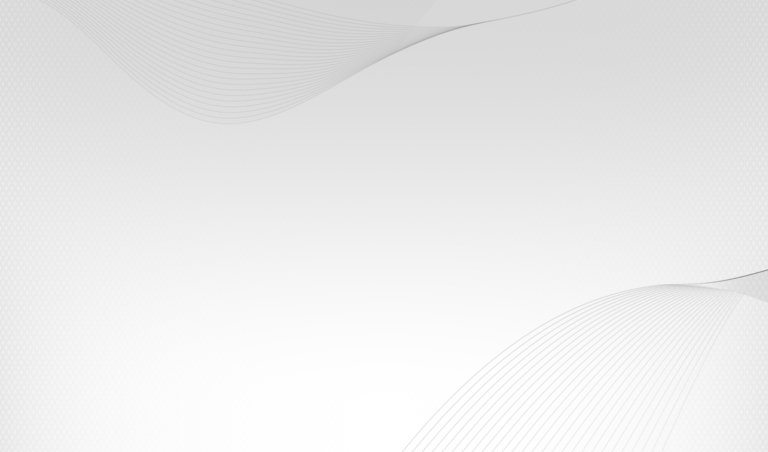
Write a Shadertoy shader that draws this background.

```glsl
// Pale grey backdrop: a vertical gradient to white, a fine diamond mesh fading in
// from both sides, and two ribbons of thin lines. Each ribbon is a family of curves
// blended between two boundary curves. Units: canvas height = 1, origin lower left.

#define TOP_LINES 25
#define LOW_LINES 27
#define LINE_WIDTH 0.0006
#define TOP_INK 0.040
#define LOW_INK 0.085
#define MESH_CELL vec2(0.0135, 0.0220)
#define MESH_INK 0.030
#define SIDE_REACH 0.20

// Cubic from a to b (x, y, slope); returns height and slope at x.
vec2 cubic(float x, vec3 a, vec3 b) {
    float w = b.x - a.x;
    float t = (x - a.x) / w;
    float rise = b.y - a.y;
    float c2 = 3.0 * rise - w * (2.0 * a.z + b.z);
    float c3 = w * (a.z + b.z) - 2.0 * rise;
    float height = a.y + t * (w * a.z + t * (c2 + t * c3));
    float slope = a.z + t * (2.0 * c2 + 3.0 * c3 * t) / w;
    return vec2(height, slope);
}

// Lower boundary of the top ribbon.
vec2 topLower(float x) {
    vec3 start = vec3(0.088, 1.0, -0.5), steep = vec3(0.243, 0.874, -1.0);
    vec3 trough = vec3(0.504, 0.726, 0.0), climb = vec3(0.774, 0.830, 0.57);
    vec3 join = vec3(1.062, 0.949, 0.20), end = vec3(1.272, 1.0, 0.35);
    if (x < steep.x) return cubic(x, start, steep);
    if (x < trough.x) return cubic(x, steep, trough);
    if (x < climb.x) return cubic(x, trough, climb);
    if (x < join.x) return cubic(x, climb, join);
    return cubic(x, join, end);
}

// Upper boundary, meeting the lower one at the join.
vec2 topUpper(float x) {
    vec3 start = vec3(0.088, 1.155, -0.35), enter = vec3(0.531, 1.02, -0.30);
    vec3 dip = vec3(0.907, 0.942, -0.05), join = vec3(1.062, 0.949, 0.20);
    if (x < enter.x) return cubic(x, start, enter);
    if (x < dip.x) return cubic(x, enter, dip);
    if (x < join.x) return cubic(x, dip, join);
    return topLower(x);
}

float stroke(float d, float px) {
    return 1.0 - smoothstep(0.0, LINE_WIDTH + px, abs(d));
}

// Signed distance above a curve given as height and slope.
float above(vec2 p, vec2 curve) {
    return (p.y - curve.x) * inversesqrt(1.0 + curve.y * curve.y);
}

float cover(float d, float px) {
    return smoothstep(-px, px, d);
}

float topRibbon(vec2 p, float px) {
    if (p.x < 0.06 || p.x > 1.29 || p.y < 0.7) return 1.0;
    vec2 lower = topLower(p.x), upper = topUpper(p.x);
    float light = 1.0;

    // Veil with a diagonal fold
    float fold = cover((0.83 + 0.80 * (p.y - 0.83)) - p.x, px);
    float veil = cover(above(p, lower), px) * smoothstep(0.1, 0.8, p.x);
    light -= veil * (0.006 + 0.014 * fold);

    // Lines bunch towards the lower boundary on the right
    float bunch = smoothstep(0.55, 0.95, p.x);
    float ink = TOP_INK * mix(1.0, 0.08, smoothstep(0.85, 1.12, p.x));
    for (int i = 0; i < TOP_LINES; i++) {
        float t = float(i) / float(TOP_LINES - 1);
        t = mix(t, t * t, bunch);
        light *= 1.0 - ink * stroke(above(p, mix(lower, upper, t)), px);
    }
    return light;
}

float lowRibbon(vec2 p, float px) {
    if (p.x < 0.86 || p.y > 0.42) return 1.0;
    float light = 1.0;

    // Fan of lines rising from the bottom edge to the crest
    for (int i = 0; i < LOW_LINES; i++) {
        float t = float(i) / float(LOW_LINES - 1);
        float crest = mix(0.372, 0.352, t);
        float drop = (crest - p.y) / crest;
        if (drop <= 0.0) continue;
        float spread = mix(0.637, 0.184, t), bend = mix(0.475, 0.85, t);
        float reach = spread * pow(drop, bend);
        float slope = bend * reach / (drop * crest);
        float d = (p.x - mix(1.527, 1.648, t) + reach) * inversesqrt(1.0 + slope * slope);
        light *= 1.0 - LOW_INK * mix(1.0, 0.45, t) * stroke(d, px);
    }

    // Twisted tail at the right edge
    vec3 knot = vec3(1.527, 0.372, 0.0);
    float upper = above(p, cubic(p.x, knot, vec3(1.699, 0.403, 0.28)));
    float lower = above(p, cubic(p.x, knot, vec3(1.699, 0.330, -0.35)));
    float inside = cover(-upper, px) * cover(lower, px) * smoothstep(1.52, 1.66, p.x);
    light *= 1.0 - 0.06 * inside;
    light *= 1.0 - 0.30 * smoothstep(1.47, 1.66, p.x) * stroke(upper, px);
    return light;
}

void mainImage(out vec4 fragColor, in vec2 fragCoord) {
    float px = 1.0 / iResolution.y;
    vec2 p = fragCoord / iResolution.xy * vec2(1.699, 1.0);

    // Vertical gradient, greyed towards the sides
    float grey = mix(0.850, 1.0, smoothstep(0.0, 0.90, 1.0 - p.y));
    float edge = exp(-min(p.x, 1.699 - p.x) / SIDE_REACH);
    float sideGrey = mix(0.915, 0.86, smoothstep(0.45, 1.0, p.y));
    grey = mix(grey, sideGrey, edge);

    // Diamond mesh
    vec2 cell = p / MESH_CELL;
    vec2 diagonal = abs(fract(vec2(cell.x + cell.y, cell.x - cell.y)) - 0.5);
    float mesh = smoothstep(0.20, 0.5, max(diagonal.x, diagonal.y));
    grey += MESH_INK * edge * (0.5 - mesh);

    grey *= topRibbon(p, px) * lowRibbon(p, px);
    fragColor = vec4(vec3(clamp(grey, 0.0, 1.0)), 1.0);
}
```
